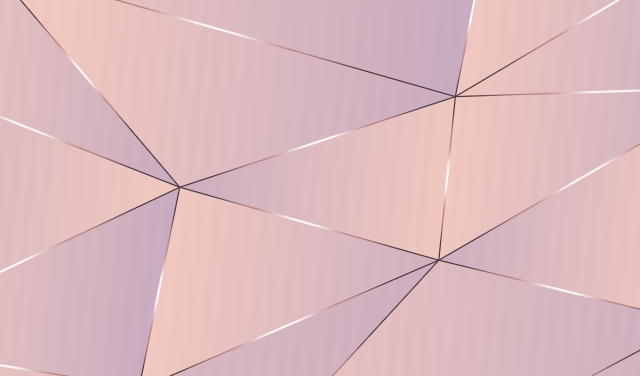
This background is drawn by a WebGL 2 fragment shader. Its source:

```glsl
#version 300 es
precision highp float;
// Faceted rose and mauve panels joined by thin metallic seams with bright glints.
uniform vec2 u_resolution;
out vec4 outColor;

const vec3 MAUVE = vec3(0.78, 0.67, 0.75);
const vec3 PEACH = vec3(0.95, 0.79, 0.75);
const vec3 GLINT_WHITE = vec3(0.99, 0.96, 0.96);
const vec3 SEAM_ROSE = vec3(0.74, 0.53, 0.53);
const vec3 SEAM_DARK = vec3(0.30, 0.22, 0.25);

// Mesh corners in units of canvas height: three hubs, then the outer rim.
const vec2 NODE[18] = vec2[18](
  vec2(0.478, 0.502), vec2(1.211, 0.743), vec2(1.167, 0.308),
  vec2(-0.027, 1.096), vec2(0.369, -0.036), vec2(1.964, 0.768),
  vec2(-0.478, 0.877), vec2(-0.956, -0.174), vec2(0.602, -0.308),
  vec2(2.247, 0.045), vec2(2.078, 1.257), vec2(1.313, 1.257),
  vec2(1.48, -0.05), vec2(1.78, 0.11), vec2(1.78, -0.05),
  vec2(0.3, -0.02), vec2(-0.1, 0.045), vec2(-0.1, -0.05));

// Facets: corner indices, horizontal span of the gradient, tone at its ends.
const int FACETS = 15;
const ivec3 FACET[FACETS] = ivec3[FACETS](
  ivec3(0, 1, 3), ivec3(0, 3, 6), ivec3(0, 6, 7), ivec3(0, 7, 4), ivec3(0, 4, 2),
  ivec3(0, 2, 1), ivec3(1, 3, 11), ivec3(1, 11, 10), ivec3(1, 10, 5), ivec3(1, 5, 2),
  ivec3(2, 5, 9), ivec3(2, 9, 8), ivec3(2, 8, 4), ivec3(12, 13, 14), ivec3(15, 16, 17));
const vec2 SPAN[FACETS] = vec2[FACETS](
  vec2(0.05, 1.12), vec2(-0.08, 0.40), vec2(-0.05, 0.40), vec2(-0.02, 0.42), vec2(0.38, 1.10),
  vec2(0.46, 1.14), vec2(0.24, 1.14), vec2(1.14, 1.55), vec2(1.16, 1.62), vec2(1.13, 1.63),
  vec2(1.15, 1.68), vec2(0.89, 1.70), vec2(0.45, 1.15), vec2(1.5, 1.7), vec2(0.0, 0.2));
const vec2 TONE[FACETS] = vec2[FACETS](
  vec2(0.95, 0.05), vec2(0.65, 0.05), vec2(0.55, 0.95), vec2(0.60, 0.0), vec2(0.98, 0.20),
  vec2(0.15, 0.92), vec2(0.70, 0.0), vec2(0.95, 0.45), vec2(0.90, 0.35), vec2(0.95, 0.35),
  vec2(0.15, 0.80), vec2(0.70, 0.20), vec2(0.40, 0.12), vec2(0.4, 0.25), vec2(0.7, 0.6));

// Seams: end indices, then glint distance from the first end and its spread.
const int SEAMS = 17;
const ivec2 SEAM[SEAMS] = ivec2[SEAMS](
  ivec2(0, 3), ivec2(0, 6), ivec2(0, 7), ivec2(0, 4), ivec2(0, 1), ivec2(0, 2),
  ivec2(1, 3), ivec2(1, 11), ivec2(1, 10), ivec2(1, 5), ivec2(1, 2),
  ivec2(2, 5), ivec2(2, 9), ivec2(2, 8), ivec2(2, 4), ivec2(13, 12), ivec2(15, 16));
const vec2 GLINT[SEAMS] = vec2[SEAMS](
  vec2(0.40, 0.11), vec2(0.44, 0.17), vec2(0.50, 0.20), vec2(0.28, 0.12),
  vec2(0.386, 0.16), vec2(0.34, 0.14), vec2(0.66, 0.22), vec2(0.235, 0.12),
  vec2(0.47, 0.18), vec2(0.42, 0.21), vec2(0.216, 0.10), vec2(0.45, 0.18),
  vec2(0.34, 0.15), vec2(0.62, 0.20), vec2(0.45, 0.17), vec2(0.45, 0.18), vec2(0.3, 0.15));

float cross2(vec2 a, vec2 b) { return a.x * b.y - a.y * b.x; }

// Signed distance to the line through a and b.
float lineSide(vec2 p, vec2 a, vec2 b) {
  return cross2(b - a, p - a) / length(b - a);
}

// Distance inside a triangle of either winding.
float triangleDepth(vec2 p, vec2 a, vec2 b, vec2 c) {
  float winding = sign(cross2(b - a, c - a));
  vec3 side = winding * vec3(lineSide(p, a, b), lineSide(p, b, c), lineSide(p, c, a));
  return min(side.x, min(side.y, side.z));
}

// Slightly tilted gradient with a faint satin ripple.
vec3 facetColor(vec2 p, vec2 span, vec2 tone) {
  float x = p.x - 0.1 * p.y;
  float t = clamp((x - span.x) / (span.y - span.x), 0.0, 1.0);
  return mix(MAUVE, PEACH, mix(tone.x, tone.y, t)) + 0.003 * sin(150.0 * x);
}

// Metallic seam: white at the glint, rose beside it, dark toward the ends.
vec3 drawSeam(vec3 base, vec2 p, vec2 a, vec2 b, vec2 glint, float pixel) {
  vec2 dir = normalize(b - a);
  float along = clamp(dot(p - a, dir), 0.0, length(b - a));
  float dist = length(p - a - dir * along);
  float fade = abs(along - glint.x) / glint.y;
  vec3 metal = mix(GLINT_WHITE, SEAM_ROSE, smoothstep(0.15, 1.0, fade));
  metal = mix(metal, SEAM_DARK, smoothstep(1.0, 1.9, fade));
  float halfWidth = mix(0.0030, 0.0016, smoothstep(0.2, 1.4, fade));
  float cover = clamp((halfWidth - dist) / pixel + 0.5, 0.0, 1.0);
  return mix(base, metal, cover);
}

void main() {
  vec2 p = gl_FragCoord.xy / u_resolution.y;
  float pixel = 1.0 / u_resolution.y;
  vec3 color = mix(MAUVE, PEACH, 0.4);
  for (int i = 0; i < FACETS; i++) {
    ivec3 f = FACET[i];
    float depth = triangleDepth(p, NODE[f.x], NODE[f.y], NODE[f.z]);
    float cover = clamp(depth / pixel + 0.5, 0.0, 1.0);
    color = mix(color, facetColor(p, SPAN[i], TONE[i]), cover);
  }
  for (int i = 0; i < SEAMS; i++) {
    color = drawSeam(color, p, NODE[SEAM[i].x], NODE[SEAM[i].y], GLINT[i], pixel);
  }
  outColor = vec4(color, 1.0);
}
```
